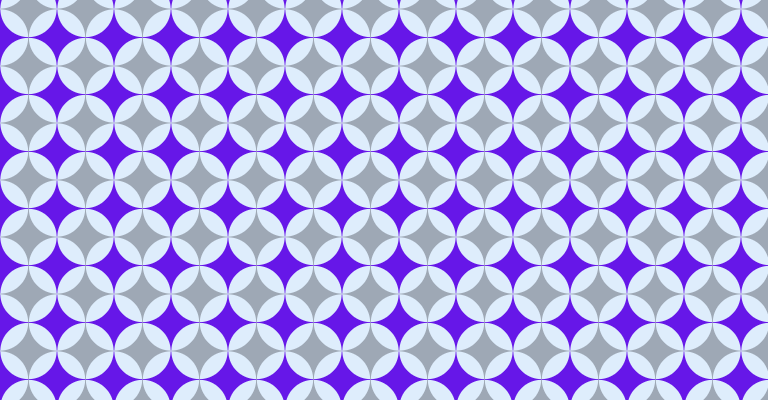
Reproduce this pattern procedurally as a WebGL 2 fragment shader.

```glsl
#version 300 es
precision highp float;
// Draws pale petals from overlapping circles, with rows of violet and grey stars between them.

uniform vec2 u_resolution;
out vec4 outColor;

const vec3 PETAL  = vec3(0.87, 0.93, 0.99);
const vec3 GREY   = vec3(0.62, 0.66, 0.71);
const vec3 VIOLET = vec3(0.40, 0.09, 0.91);

const float TILES_ACROSS = 13.474;
const vec2  VIOLET_CENTRE = vec2(0.0, 0.36); // within the tile
const float RADIUS = 0.494;                  // just under half a tile, leaving hairline gaps

// Antialiased coverage of the region where d is negative.
float coverage(float d, float pixel) {
    return clamp(0.5 - d / pixel, 0.0, 1.0);
}

// Fold the plane into one quarter tile: violet star at 0, grey star at 0.5.
vec2 foldTile(vec2 p) {
    return abs(fract(p + 0.5) - 0.5);
}

// Distance to the lens shared by the circles around both star centres.
float petalDistance(vec2 q, float radius) {
    return max(length(q), length(q - 0.5)) - radius;
}

// Distance to the diamond that belongs to the violet star.
float diamondDistance(vec2 q) {
    return (q.x + q.y - 0.5) * inversesqrt(2.0);
}

void main() {
    float pixel = TILES_ACROSS / u_resolution.x;
    vec2 q = foldTile(gl_FragCoord.xy * pixel - VIOLET_CENTRE);

    // Stars first, petals on top
    vec3 color = mix(GREY, VIOLET, coverage(diamondDistance(q), pixel));
    color = mix(color, PETAL, coverage(petalDistance(q, RADIUS), pixel));

    outColor = vec4(color, 1.0);
}
```
